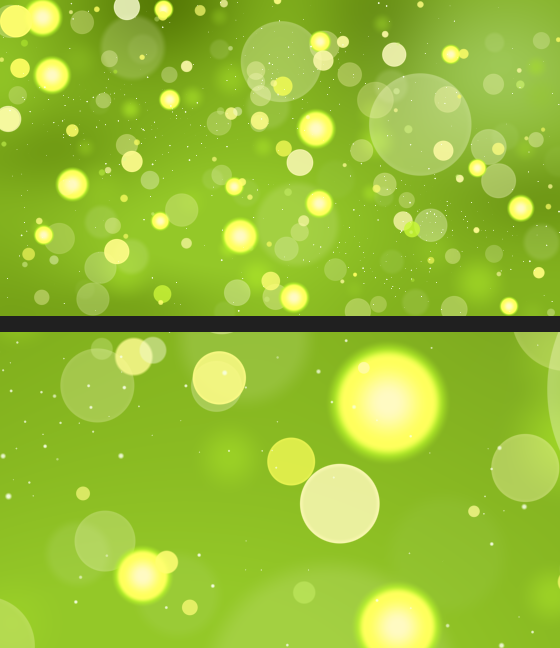
Top, the full canvas; bottom, a detail of the centre.
A Shadertoy shader for this background:

```glsl
// Green bokeh: a soft uneven gradient under layers of translucent discs,
// glowing yellow orbs, small dots and drifts of fine sparkling dust.
// Discs are spread by a jittered low-discrepancy sequence, dust by a hashed grid.

const vec3 OLIVE = vec3(0.34, 0.48, 0.02);
const vec3 LEAF  = vec3(0.57, 0.77, 0.15);
const vec3 MIST  = vec3(0.66, 0.82, 0.40);
const vec3 PALE  = vec3(0.96, 0.98, 0.82);
const vec3 CREAM = vec3(1.00, 0.98, 0.70);
const vec3 LEMON = vec3(1.00, 1.00, 0.36);
const vec3 LIME  = vec3(0.73, 0.97, 0.16);

// Integer hash giving three values in 0..1
vec3 hash3(ivec3 cell) {
    uvec3 v = uvec3(cell) * 1664525u + 1013904223u;
    v.x += v.y * v.z; v.y += v.z * v.x; v.z += v.x * v.y;
    v ^= v >> 16u;
    v.x += v.y * v.z; v.y += v.z * v.x; v.z += v.x * v.y;
    return vec3(v >> 8u) / 16777216.0;
}

float valueNoise(vec2 p) {
    ivec2 c = ivec2(floor(p));
    vec2 f = fract(p);
    f = f * f * (3.0 - 2.0 * f);
    float a = hash3(ivec3(c, 9)).x, b = hash3(ivec3(c + ivec2(1, 0), 9)).x;
    float d = hash3(ivec3(c + ivec2(0, 1), 9)).x, e = hash3(ivec3(c + 1, 9)).x;
    return mix(mix(a, b, f.x), mix(d, e, f.x), f.y);
}

// Broad gaussian spot
float spot(vec2 p, vec2 centre, vec2 size) {
    vec2 d = (p - centre) / size;
    return exp(-dot(d, d));
}

vec3 backdrop(vec2 p) {
    float tone = 0.72 + 0.35 * (valueNoise(p * 2.3 + 4.0) - 0.5);
    tone -= 0.75 * spot(p, vec2(0.52, 1.02), vec2(0.26, 0.22));
    tone -= 0.45 * spot(p, vec2(1.20, 0.96), vec2(0.22, 0.26));
    tone -= 0.45 * spot(p, vec2(1.72, 0.38), vec2(0.30, 0.16));
    tone -= 0.40 * spot(p, vec2(0.10, 0.52), vec2(0.30, 0.14));
    tone -= 0.35 * spot(p, vec2(0.42, 0.02), vec2(0.25, 0.10));
    tone += 0.35 * spot(p, vec2(0.70, 0.30), vec2(0.55, 0.22));
    tone += 0.30 * spot(p, vec2(0.00, 0.72), vec2(0.15, 0.25));
    vec3 col = mix(OLIVE, LEAF, clamp(tone, 0.0, 1.05));
    return mix(col, MIST, 0.75 * spot(p, vec2(1.58, 0.78), vec2(0.34, 0.26)));
}

// Flat disc with a faint brighter rim; blur is a fraction of the radius
void disc(inout vec3 col, vec2 p, vec2 centre, float r, float blur, float alpha, vec3 tint) {
    float d = length(p - centre) - r;
    float w = max(blur * r, 0.8 / iResolution.y);
    float rim = 0.15 * smoothstep(-0.12 * r, 0.0, d) * step(blur, 0.1);
    col = mix(col, tint, (1.0 - smoothstep(-w, w, d)) * alpha * (1.0 + rim));
}

// Orb with a warm core, a yellow body and a lime halo
void orb(inout vec3 col, vec2 p, vec2 centre, float r) {
    float d = length(p - centre) / r;
    vec3 tint = mix(vec3(1.0, 0.98, 0.76), LEMON, smoothstep(0.1, 0.72, d));
    tint = mix(tint, LIME, smoothstep(0.74, 0.95, d));
    col = mix(col, tint, 1.0 - smoothstep(0.80, 1.08, d));
}

// Evenly spread centre of the i-th item of a layer
vec2 place(int i, int seed, vec3 h) {
    vec2 start = hash3(ivec3(seed, 3, 17)).xy;
    vec2 q = start + float(i) * vec2(0.7549, 0.5698) + 0.14 * h.xy;
    return fract(q) * vec2(iResolution.x / iResolution.y, 1.0);
}

// radii and alphas hold the smallest and largest value
void scatterDiscs(inout vec3 col, vec2 p, int count, int seed, vec2 radii, float blur,
                  vec2 alphas, vec3 tintA, vec3 tintB) {
    for (int i = 0; i < count; i++) {
        vec3 h = hash3(ivec3(i, seed, 1)), k = hash3(ivec3(i, seed, 2));
        float r = mix(radii.x, radii.y, k.x * k.x);
        disc(col, p, place(i, seed, h), r, blur, mix(alphas.x, alphas.y, k.y),
             mix(tintA, tintB, k.z));
    }
}

void scatterOrbs(inout vec3 col, vec2 p, int count, int seed, vec2 radii) {
    for (int i = 0; i < count; i++) {
        vec3 h = hash3(ivec3(i, seed, 5));
        orb(col, p, place(i, seed, h), mix(radii.x, radii.y, h.z * h.z));
    }
}

// One speck per grid cell, kept where density is high
float dust(vec2 p, float cells, int seed, float density) {
    vec2 g = p * cells;
    vec3 h = hash3(ivec3(ivec2(floor(g)), seed));
    float r = mix(0.05, 0.12, h.z * h.z);
    float d = length(fract(g) - 0.2 - 0.6 * h.xy);
    float keep = step(hash3(ivec3(ivec2(floor(g)), seed + 1)).x, density);
    return keep * (1.0 - smoothstep(0.3 * r, 1.5 * r, d)) * (0.35 + 0.6 * h.z);
}

void mainImage(out vec4 fragColor, in vec2 fragCoord) {
    vec2 p = fragCoord / iResolution.y;
    vec3 col = backdrop(p);

    // Out-of-focus layer
    scatterDiscs(col, p, 26, 11, vec2(0.02, 0.06), 0.9, vec2(0.25, 0.6), LIME, LEAF);
    scatterDiscs(col, p, 20, 23, vec2(0.03, 0.07), 0.2, vec2(0.08, 0.22), PALE, MIST);
    disc(col, p, vec2(0.42, 0.85), 0.10, 0.12, 0.20, PALE);
    disc(col, p, vec2(0.94, 0.29), 0.13, 0.12, 0.15, PALE);

    // Large and medium translucent discs
    disc(col, p, vec2(0.89, 0.805), 0.128, 0.0, 0.30, PALE);
    disc(col, p, vec2(1.33, 0.606), 0.162, 0.0, 0.32, PALE);
    scatterDiscs(col, p, 24, 31, vec2(0.026, 0.058), 0.0, vec2(0.22, 0.38), PALE, CREAM);

    // Bright orbs and discs
    scatterOrbs(col, p, 17, 43, vec2(0.030, 0.080));
    scatterDiscs(col, p, 9, 57, vec2(0.028, 0.052), 0.0, vec2(0.75, 0.95), LEMON, CREAM);
    scatterDiscs(col, p, 5, 61, vec2(0.025, 0.038), 0.0, vec2(0.70, 0.90), LIME, LEMON);
    scatterDiscs(col, p, 4, 67, vec2(0.038, 0.046), 0.0, vec2(0.75, 0.90), CREAM, PALE);
    scatterDiscs(col, p, 20, 71, vec2(0.024, 0.055), 0.0, vec2(0.25, 0.40), PALE, CREAM);
    scatterDiscs(col, p, 48, 83, vec2(0.006, 0.020), 0.1, vec2(0.60, 0.95), LEMON, CREAM);
    scatterDiscs(col, p, 24, 97, vec2(0.005, 0.016), 0.1, vec2(0.25, 0.60), LIME, PALE);

    // Dust drifts
    float drift = spot(p, vec2(0.36, 0.60), vec2(0.28, 0.13))
                + spot(p, vec2(1.30, 0.25), vec2(0.26, 0.17))
                + 0.6 * spot(p, vec2(0.90, 0.76), vec2(0.20, 0.14));
    drift = 0.03 + 0.55 * drift * valueNoise(p * 9.0);
    float specks = max(dust(p, 38.0, 101, drift), dust(p + 0.37, 62.0, 113, drift));
    col = mix(col, vec3(0.97, 1.0, 0.90), specks);

    fragColor = vec4(col, 1.0);
}
```
